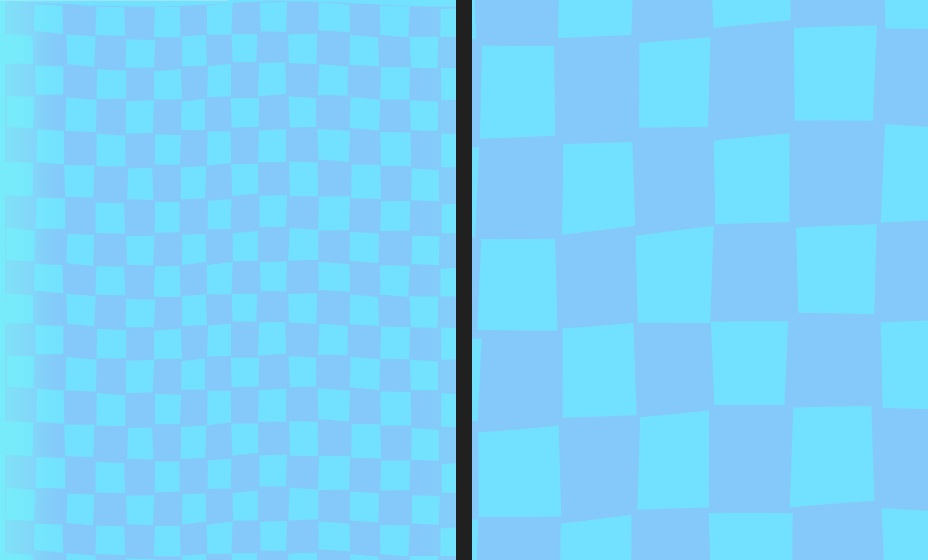
Left, the full canvas; right, a detail of the centre.
Write a Shadertoy shader that draws this pattern.

```glsl
// Hand-cut checkerboard: loose cyan quads on a soft blue ground, with a mint
// fade at the left side. Layered sines bend the grid, then a per-tile hash
// shifts and tilts each edge; the hash repeats every eight rows.

#define GRID vec2(15.73, 17.26)    // tiles across and down
#define MARGIN vec2(0.15, 0.112)   // cyan rim at left and top, in tiles
#define ROW_PERIOD 8.0             // rows before the cut shapes repeat
#define INSET 0.029                // mean shrink of a cyan tile per side
#define SHIFT 0.075                // random offset of an edge
#define TILT 0.11                  // random slant of an edge
#define BLUE vec3(0.520, 0.787, 0.982)
#define CYAN vec3(0.447, 0.884, 1.000)
#define MINT vec3(0.490, 0.960, 0.960)
#define FADE_WIDTH 0.15            // reach of the mint fade
#define TAU 6.28318

// Four signed random values in -1..1
vec4 hash4(vec2 cell) {
    float s = sin(dot(cell, vec2(12.99, 78.23)) + 1.7);
    return 2.0 * fract(s * vec4(4375.8, 2741.3, 3517.9, 5179.1)) - 1.0;
}

// Slow drift of the grid lines, in tiles
vec2 bend(vec2 g) {
    float a = TAU * g.x / 15.0;
    float columns = 0.183 * sin(a + 0.35) - 0.073 * sin(2.0 * a + 0.39) - 0.012;
    float rows = -0.038 - 0.067 * sin(TAU * (g.y - 1.0) / ROW_PERIOD);
    rows += 0.085 * sin(TAU * (g.x - 2.1) / 10.5);
    return vec2(columns, rows);
}

// Approximate signed distance to one crooked tile
float tileDistance(vec2 local, vec2 cell) {
    vec2 id = vec2(cell.x, mod(cell.y, ROW_PERIOD));
    vec4 edge = INSET + SHIFT * hash4(id) * 0.6;
    vec4 slant = TILT * 0.5 * hash4(id + 37.0);
    vec2 c = local - 0.5;
    edge += slant * c.yyxx;
    vec2 low = edge.xz - local;
    vec2 high = local - 1.0 + edge.yw;
    return max(max(low.x, high.x), max(low.y, high.y));
}

// Nearest cyan tile among the neighbouring cells
float checkerDistance(vec2 g) {
    vec2 base = floor(g);
    float d = 1.0;
    for (int y = -1; y <= 1; y++) {
        for (int x = -1; x <= 1; x++) {
            vec2 cell = base + vec2(x, y);
            if (mod(cell.x + cell.y, 2.0) > 0.5) {
                d = min(d, tileDistance(g - cell, cell));
            }
        }
    }
    return d;
}

void mainImage(out vec4 fragColor, in vec2 fragCoord) {
    vec2 uv = fragCoord / iResolution.xy;

    // Grid position counted from the top left, with the bend undone
    vec2 flatGrid = vec2(uv.x, 1.0 - uv.y) * GRID - MARGIN;
    vec2 g = flatGrid;
    for (int i = 0; i < 4; i++) g = flatGrid - bend(g);

    // Tiles plus the cyan rim
    float blur = 0.7 * GRID.y / iResolution.y;
    float d = min(checkerDistance(g), min(g.x, g.y));
    float tile = 1.0 - smoothstep(-blur, blur, d);
    vec3 color = mix(BLUE, CYAN, tile);

    // Mint fade with faint vertical streaks near both sides
    float streak = 0.5 + 0.3 * sin(uv.x * 410.0) + 0.2 * sin(uv.x * 733.0 + 1.0);
    float left = 1.0 - smoothstep(0.01, FADE_WIDTH, uv.x);
    float right = smoothstep(0.89, 1.0, uv.x);
    float fade = left * (0.48 + 0.05 * streak) + right * (0.05 + 0.07 * streak);
    color = mix(color, MINT, fade);

    // Pale hairline along the left half of the top edge
    float hairline = smoothstep(0.9975, 0.9990, uv.y) * (1.0 - smoothstep(0.499, 0.501, uv.x));
    color = mix(color, vec3(0.68, 0.90, 0.96), 0.7 * hairline);

    fragColor = vec4(color, 1.0);
}
```
